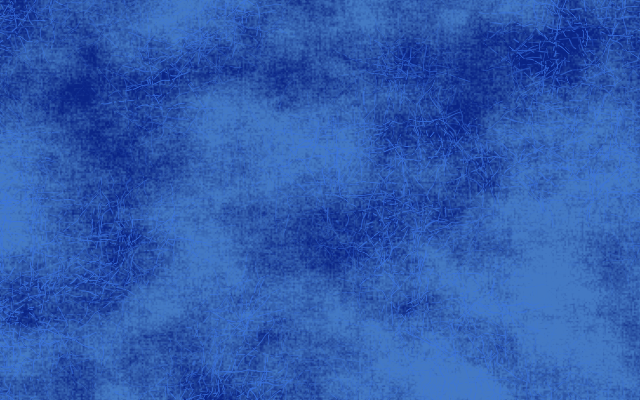
Reproduce this texture procedurally as a Shadertoy shader.

```glsl
const vec3 DEEP_BLUE = vec3(0.040, 0.145, 0.525);
const vec3 MID_BLUE = vec3(0.155, 0.305, 0.625);
const vec3 PALE_BLUE = vec3(0.265, 0.475, 0.765);
const vec3 SCRATCH_BLUE = vec3(0.225, 0.450, 0.890);

const vec2 CLOUD_SCALE = vec2(3.5, 4.8);
const float CLOUD_LOW = 0.24;
const float CLOUD_HIGH = 0.78;
const int CLOUD_OCTAVES = 7;

const int SCRATCH_LAYERS = 24;
const float SCRATCH_CELLS = 8.0;
const float SCRATCH_WIDTH = 0.0013;
const float SCRATCH_OPACITY = 0.85;
const float SCRATCH_WOBBLE = 0.011;
const float WOBBLE_SCALE = 42.0;
const float CLUSTER_SCALE = 5.0;
const float DASHES = 20.0;

const float GRAIN_SCALE = 230.0;
const float GRAIN_AMOUNT = 0.34;
const float WEAVE_AMOUNT = 0.14;

float hash(vec2 p) {
    vec3 q = fract(vec3(p.xyx) * 0.1031);
    q += dot(q, q.yzx + 33.33);
    return fract((q.x + q.y) * q.z);
}

vec2 hash2(vec2 p) {
    return vec2(hash(p + 17.3), hash(p + 71.9));
}

float valueNoise(vec2 p) {
    vec2 cell = floor(p);
    vec2 f = fract(p);
    f = f * f * (3.0 - 2.0 * f);
    float low = mix(hash(cell), hash(cell + vec2(1, 0)), f.x);
    float high = mix(hash(cell + vec2(0, 1)), hash(cell + vec2(1, 1)), f.x);
    return mix(low, high, f.y);
}

// Rotated octaves keep the clouds free of grid lines
float clouds(vec2 p) {
    const mat2 turn = mat2(0.8, 0.6, -0.6, 0.8);
    float sum = 0.0, weight = 0.5, total = 0.0;
    for (int i = 0; i < CLOUD_OCTAVES; i++) {
        sum += weight * valueNoise(p);
        total += weight;
        weight *= 0.6;
        p = turn * p * 2.03 + 13.7;
    }
    return sum / total;
}

// One random hairline per cell, reaching into the neighbouring cells
float scratchLayer(vec2 p, float seed, float blur) {
    vec2 shift = seed * vec2(0.37, 0.71);
    vec2 q = p * SCRATCH_CELLS + shift;
    vec2 home = floor(q);
    float ink = 0.0;
    for (int y = -1; y <= 1; y++) {
        for (int x = -1; x <= 1; x++) {
            vec2 cell = home + vec2(x, y);
            vec2 id = cell + seed * vec2(19.0, 43.0) + 100.0;
            vec2 rnd = hash2(id);
            vec2 offset = q - cell - hash2(id + 41.0);
            float angle = 6.2832 * rnd.x;
            angle -= 0.2 * sin(4.0 * angle);
            vec2 dir = vec2(cos(angle), sin(angle));
            float along = dot(offset, dir);
            float halfLength = mix(0.2, 0.95, rnd.y);
            float bend = 0.3 * (hash(id + 7.0) - 0.5) * along * along;
            float across = abs(dot(offset, vec2(-dir.y, dir.x)) - bend) / SCRATCH_CELLS;
            float line = 1.0 - smoothstep(SCRATCH_WIDTH - blur, SCRATCH_WIDTH + blur, across);
            line *= 1.0 - smoothstep(halfLength * 0.85, halfLength, abs(along));
            if (line <= 0.0) continue;
            vec2 centre = (q - offset - shift) / SCRATCH_CELLS;
            float cluster = valueNoise(centre * CLUSTER_SCALE + 50.0);
            float strength = smoothstep(0.1, 0.7, cluster) * mix(0.35, 1.0, hash(id + 3.0));
            float dash = valueNoise(vec2(along * DASHES, rnd.x * 90.0));
            ink = max(ink, line * strength * smoothstep(0.3, 0.5, dash));
        }
    }
    return ink;
}

void mainImage(out vec4 fragColor, in vec2 fragCoord) {
    vec2 p = fragCoord / iResolution.y;
    float blur = min(0.5 / iResolution.y, SCRATCH_WIDTH);

    // Cloudy dye
    float tone = (clouds(p * CLOUD_SCALE + 31.0) - CLOUD_LOW) / (CLOUD_HIGH - CLOUD_LOW);

    // Fine grain and woven threads
    tone += GRAIN_AMOUNT * (valueNoise(p * GRAIN_SCALE) - 0.5);
    float weave = valueNoise(p * vec2(30.0, 230.0)) + valueNoise(p * vec2(230.0, 30.0)) - 1.0;
    tone = clamp(tone + WEAVE_AMOUNT * weave, 0.0, 1.0);
    vec3 color = mix(DEEP_BLUE, MID_BLUE, smoothstep(0.0, 0.5, tone));
    color = mix(color, PALE_BLUE, smoothstep(0.3, 0.9, tone));

    // Tangled scratches
    vec2 wobble = vec2(valueNoise(p * WOBBLE_SCALE), valueNoise(p * WOBBLE_SCALE + 60.0)) - 0.5;
    vec2 bent = p + SCRATCH_WOBBLE * wobble;
    float scratches = 0.0;
    for (int i = 0; i < SCRATCH_LAYERS; i++) {
        scratches = max(scratches, scratchLayer(bent, float(i) + 1.0, blur));
    }
    color = mix(color, SCRATCH_BLUE, SCRATCH_OPACITY * scratches);

    fragColor = vec4(color, 1.0);
}
```
